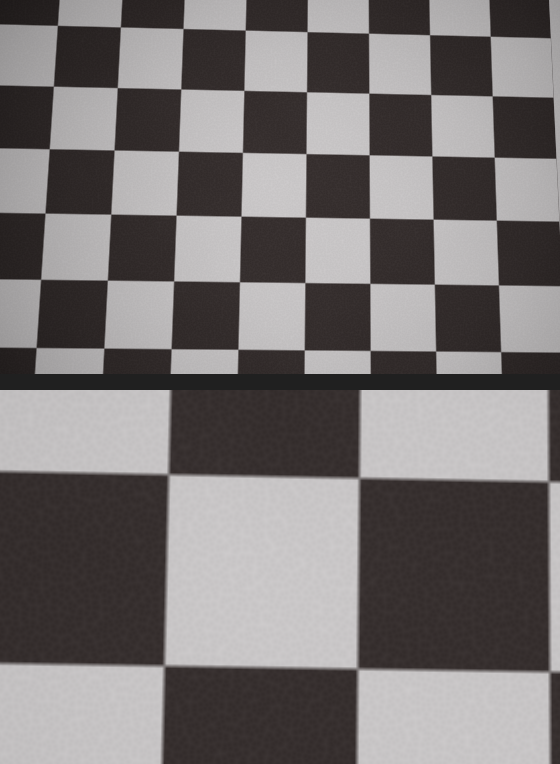
Top, the full canvas; bottom, a detail of the centre.
A WebGL 2 fragment shader for this pattern:

```glsl
#version 300 es
precision highp float;

uniform vec2 u_resolution;
out vec4 fragColor;

const vec3 PAPER = vec3(0.790, 0.780, 0.783);
const vec3 INK = vec3(0.218, 0.190, 0.187);
const float LAST_COLUMN = 8.0;
const float EDGE_SOFTNESS = 0.012;

vec2 hash2(vec2 p) {
    vec3 q = fract(p.xyx * vec3(0.1031, 0.1030, 0.0973));
    q += dot(q, q.yzx + 33.33);
    return fract((q.xx + q.yz) * q.zy);
}

// Distance to the nearest scattered point, one point per unit cell
float cellular(vec2 p) {
    vec2 cell = floor(p);
    vec2 local = fract(p);
    float nearest = 2.0;
    for (int y = -1; y <= 1; y++) {
        for (int x = -1; x <= 1; x++) {
            vec2 offset = vec2(x, y);
            nearest = min(nearest, length(offset + hash2(cell + offset) - local));
        }
    }
    return nearest;
}

// Slow uneven tone from layered sines, about -1 to 1
float mottle(vec2 p) {
    float sum = 0.0;
    float weight = 0.5;
    for (int i = 0; i < 4; i++) {
        sum += weight * sin(p.x + 1.7 * sin(p.y)) * sin(p.y + 1.3 * sin(p.x));
        p = mat2(1.6, 1.2, -1.2, 1.6) * p + 2.1;
        weight *= 0.5;
    }
    return sum;
}

// Tilted board plane: columns count rightwards, rows count downwards
vec2 boardCoords(vec2 p, vec2 anchor, vec2 anchorCell) {
    vec2 q = p - anchor;
    float depth = 1.0 - 0.0205 * q.x - 0.0819 * q.y;
    vec2 plane = vec2(5.82 * q.x - 0.051 * q.y, -0.0906 * q.x - 5.80 * q.y);
    return anchorCell + plane / depth;
}

// Smoothed square wave, +1 on even cells and -1 on odd cells
vec2 squareWave(vec2 x, vec2 width) {
    vec2 signedDistance = abs(mod(x - 0.5, 2.0) - 1.0) - 0.5;
    return clamp(signedDistance / width, -1.0, 1.0);
}

float checkerInk(vec2 board, vec2 width) {
    vec2 wave = squareWave(board, width);
    float printed = 1.0 - smoothstep(-width.x, width.x, board.x - LAST_COLUMN);
    return (0.5 + 0.5 * wave.x * wave.y) * printed;
}

float lightFalloff(vec2 p, vec2 center, float strength) {
    vec2 q = p - center;
    return 1.0 - strength * dot(q, q);
}

void main() {
    vec2 p = gl_FragCoord.xy / u_resolution.y;

    // Checkerboard with a bare margin past the last column
    vec2 board = boardCoords(p, vec2(0.818, 0.418), vec2(4.0, 3.0));
    vec2 width = max(fwidth(board) * 0.7, vec2(EDGE_SOFTNESS));
    float ink = checkerInk(board, width);

    // Fine fibre grain and faint blotches
    float grain = cellular(p * 190.0) - 0.5;
    float blotch = mottle(p * 9.0);
    vec3 paper = PAPER + 0.028 * grain + 0.006 * blotch;
    vec3 print = INK + 0.032 * grain + 0.007 * blotch;

    // Uneven light, fading faster on the ink
    vec2 lightCenter = vec2(0.82, 0.44);
    paper *= lightFalloff(p, lightCenter, 0.29);
    print *= lightFalloff(p, lightCenter, 0.46);

    fragColor = vec4(mix(paper, print, ink), 1.0);
}
```
